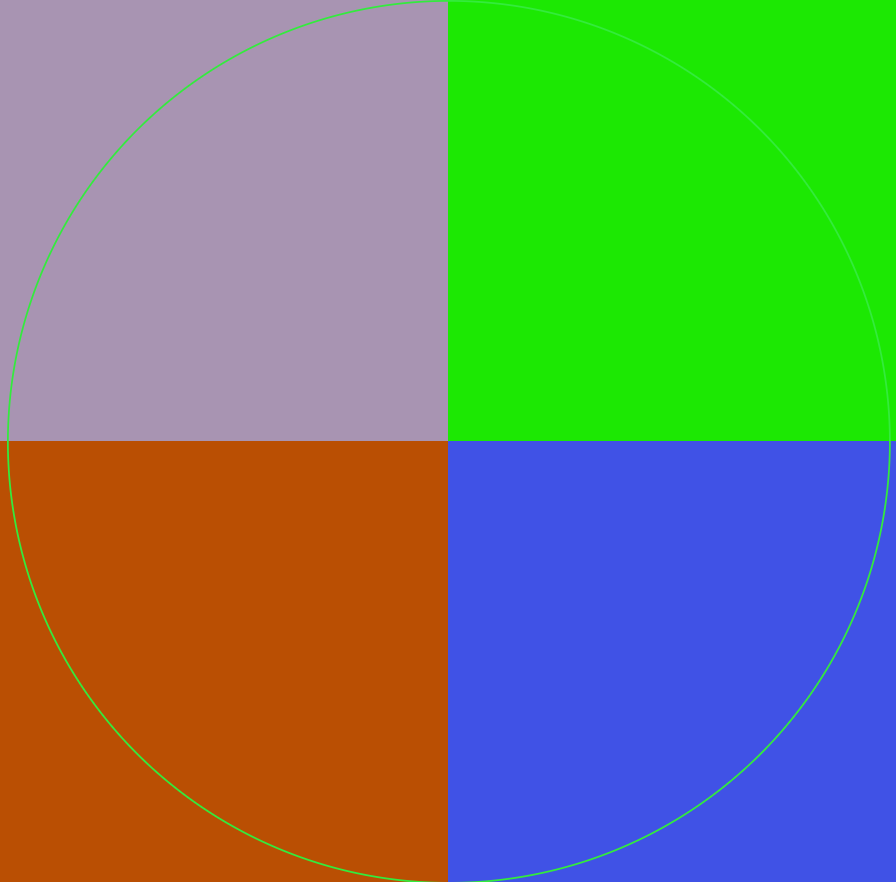
A Shadertoy shader for this background:

```glsl
#define TOP_LEFT vec3(0.66, 0.58, 0.70)
#define TOP_RIGHT vec3(0.11, 0.91, 0.01)
#define BOTTOM_LEFT vec3(0.73, 0.31, 0.01)
#define BOTTOM_RIGHT vec3(0.25, 0.32, 0.90)
#define RING_COLOR vec3(0.20, 0.92, 0.24)
#define RING_CENTER vec2(0.001, -0.001)
#define RING_RADIUS 0.5
#define RING_WIDTH 0.002

// Smoothed coverage of the side where the signed distance is positive
float coverage(float dist, float pixel) {
    return clamp(dist / pixel + 0.5, 0.0, 1.0);
}

// Four flat panels meeting at the middle
vec3 quadrants(vec2 p, float pixel) {
    float right = coverage(p.x, pixel);
    float top = coverage(p.y, pixel);
    vec3 lower = mix(BOTTOM_LEFT, BOTTOM_RIGHT, right);
    vec3 upper = mix(TOP_LEFT, TOP_RIGHT, right);
    return mix(lower, upper, top);
}

// Thin circular outline
float ring(vec2 p, float pixel) {
    float dist = abs(length(p - RING_CENTER) - RING_RADIUS);
    return coverage(0.5 * RING_WIDTH - dist, pixel);
}

void mainImage(out vec4 fragColor, in vec2 fragCoord) {
    // Centred coordinates in units of the canvas height
    float pixel = 1.0 / iResolution.y;
    vec2 p = (fragCoord - 0.5 * iResolution.xy) * pixel;

    vec3 color = quadrants(p, pixel);
    color = mix(color, RING_COLOR, ring(p, pixel));
    fragColor = vec4(color, 1.0);
}
```
